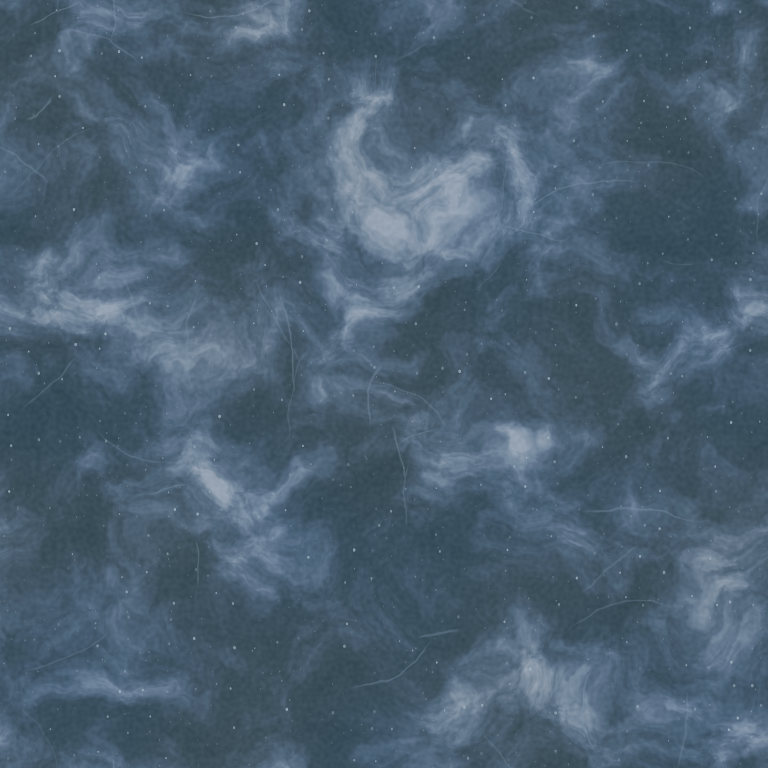
Write a WebGL 1 fragment shader that draws this texture.

```glsl
precision highp float;
uniform vec2 u_resolution;

#define CLOUD_REPEATS vec2(5.0, 6.0)
#define CLOUD_GAIN 0.66
#define CLOUD_CONTRAST 2.9
#define BROAD 1.9
#define WARP 0.075
#define WISP 0.5
#define VEIN_COUNT 40
#define VEIN_WIDTH 0.0009
#define VEIN_OPACITY 0.38
#define SPECK_RADIUS 0.0015
#define GRAIN 0.035

float hash(vec2 p, float seed) {
  vec3 q = fract(vec3(p.xyx + seed * 7.31) * vec3(0.1031, 0.1030, 0.0973));
  q += dot(q, q.yzx + 33.33);
  return fract((q.x + q.y) * q.z);
}

// Slope of one lattice corner, wrapped to the period
float corner(vec2 cell, vec2 offset, vec2 period, float seed) {
  float angle = 6.2832 * hash(mod(cell, period), seed);
  return dot(vec2(cos(angle), sin(angle)), offset);
}

// Gradient noise that repeats on the unit square
float noise(vec2 uv, vec2 period, float seed) {
  vec2 p = uv * period;
  vec2 i = floor(p), f = p - i;
  vec2 w = f * f * f * (f * (f * 6.0 - 15.0) + 10.0);
  vec2 e = vec2(1.0, 0.0);
  float low = mix(corner(i, f, period, seed),
                  corner(i + e.xy, f - e.xy, period, seed), w.x);
  float high = mix(corner(i + e.yx, f - e.yx, period, seed),
                   corner(i + e.xx, f - e.xx, period, seed), w.x);
  return mix(low, high, w.y);
}

float fbm(vec2 uv, vec2 period, float gain, float seed) {
  float sum = 0.0, amplitude = 1.0;
  for (int k = 0; k < 6; k++) {
    sum += amplitude * noise(uv, period, seed + float(k));
    period *= 2.0;
    amplitude *= gain;
  }
  return sum;
}

// Bright folds and streaks where the noise crosses zero
float wisps(vec2 uv) {
  vec2 diagonal = vec2(uv.x + uv.y, uv.y - uv.x);
  float rising = abs(noise(diagonal, vec2(4.0, 9.0), 31.0));
  float falling = abs(noise(diagonal, vec2(11.0, 6.0), 32.0));
  float fine = abs(noise(uv, vec2(19.0, 26.0), 33.0));
  return 0.8 - (0.45 * rising + 0.3 * falling + 0.25 * fine) / 0.21;
}

// Slate to pale grey blue, by cloud density
vec3 cloudColor(float d) {
  vec3 c = mix(vec3(0.215, 0.295, 0.343), vec3(0.235, 0.315, 0.366), smoothstep(-2.2, -0.8, d));
  c = mix(c, vec3(0.27, 0.35, 0.42), clamp((d + 0.8) / 0.7, 0.0, 1.0));
  c = mix(c, vec3(0.31, 0.40, 0.48), clamp((d + 0.1) / 0.65, 0.0, 1.0));
  c = mix(c, vec3(0.37, 0.45, 0.54), clamp((d - 0.55) / 0.55, 0.0, 1.0));
  c = mix(c, vec3(0.44, 0.52, 0.60), clamp((d - 1.1) / 0.45, 0.0, 1.0));
  return mix(c, vec3(0.59, 0.64, 0.70), clamp((d - 1.55) / 0.95, 0.0, 1.0));
}

// Short bent hairlines with fading ends
float veins(vec2 uv, float pixel) {
  float cover = 0.0;
  for (int k = 0; k < VEIN_COUNT; k++) {
    vec2 id = vec2(float(k), 3.0);
    vec2 center = vec2(hash(id, 1.0), hash(id, 2.0));
    float angle = 6.2832 * hash(id, 3.0);
    float halfLength = mix(0.025, 0.085, hash(id, 4.0));
    float bend = (hash(id, 5.0) - 0.5) * 9.0;
    vec2 d = fract(uv - center + 0.5) - 0.5;
    vec2 q = vec2(dot(d, vec2(cos(angle), sin(angle))),
                  dot(d, vec2(-sin(angle), cos(angle))));
    float slope = 2.0 * bend * q.x;
    float dist = abs(q.y - bend * q.x * q.x) / sqrt(1.0 + slope * slope);
    float line = 1.0 - smoothstep(0.0, VEIN_WIDTH + pixel, dist);
    float ends = 1.0 - smoothstep(0.6, 1.0, abs(q.x) / halfLength);
    cover = max(cover, line * ends * mix(0.35, 1.0, hash(id, 6.0)));
  }
  return cover;
}

// One dust grain in some cells of a wrapped grid
float specks(vec2 uv, float cells, float share, float radius, float pixel, float seed) {
  vec2 p = uv * cells;
  vec2 id = mod(floor(p), cells);
  vec2 center = 0.2 + 0.6 * vec2(hash(id, seed), hash(id, seed + 1.0));
  float r = radius * mix(0.5, 1.2, hash(id, seed + 2.0));
  float dist = length((fract(p) - center) * vec2(1.0, 0.8)) / cells;
  float disc = 1.0 - smoothstep(r - 0.5 * pixel, r + 0.5 * pixel, dist);
  return disc * step(hash(id, seed + 3.0), share) * mix(0.25, 1.0, hash(id, seed + 4.0));
}

void main() {
  vec2 uv = gl_FragCoord.xy / u_resolution;
  float pixel = 1.0 / min(u_resolution.x, u_resolution.y);

  // Folded clouds over broad light and dark regions
  vec2 bend = vec2(fbm(uv, vec2(5.0), 0.48, 11.0), fbm(uv, vec2(5.0), 0.48, 21.0));
  vec2 folded = uv + WARP * bend;
  float density = CLOUD_CONTRAST * fbm(folded, CLOUD_REPEATS, CLOUD_GAIN, 41.0);
  density += BROAD * noise(folded, vec2(2.0, 3.0), 57.0) + WISP * wisps(folded);
  vec3 color = cloudColor(density);
  color += vec3(-0.012, 0.0, 0.018) * noise(uv, vec2(5.0), 51.0);
  color += GRAIN * noise(uv, vec2(150.0), 52.0);

  // Hairlines and dust
  color = mix(color, vec3(0.50, 0.59, 0.67), VEIN_OPACITY * veins(uv + 0.025 * bend, pixel));
  float dust = specks(uv, 34.0, 0.36, SPECK_RADIUS, pixel, 61.0);
  dust = max(dust, 0.5 * specks(uv, 75.0, 0.22, 0.6 * SPECK_RADIUS, pixel, 71.0));
  color = mix(color, vec3(0.66, 0.73, 0.77), 0.75 * dust);

  gl_FragColor = vec4(color, 1.0);
}
```
